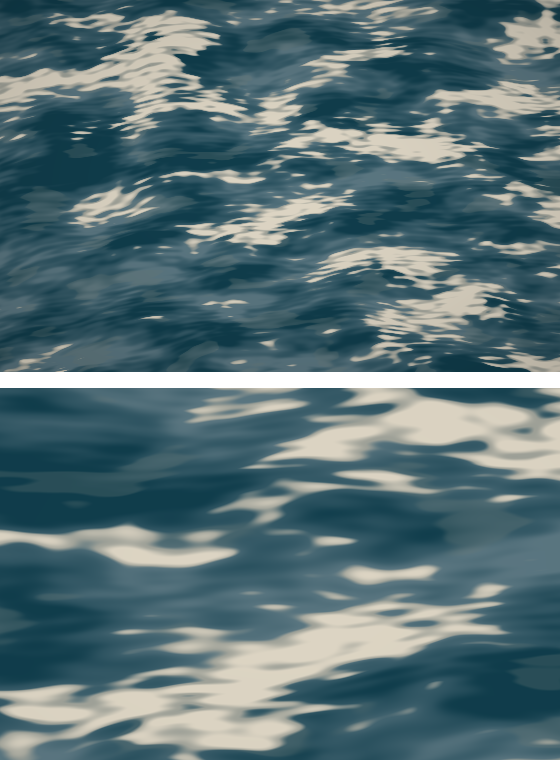
Top, the full canvas; bottom, a detail of the centre.
Write a Shadertoy shader that draws this texture.

```glsl
#define DEEP vec3(0.06, 0.23, 0.285)
#define WATER vec3(0.19, 0.33, 0.38)
#define HAZE vec3(0.34, 0.445, 0.485)
#define VEIL vec3(0.40, 0.46, 0.45)
#define GLARE_DIM vec3(0.60, 0.61, 0.575)
#define GLARE_BRIGHT vec3(0.83, 0.80, 0.735)
#define GLARE_LEVEL 0.84
#define SWELL_SCALE vec2(2.9, 8.2)
#define CHOP_SCALE vec2(8.0, 25.0)
#define RIPPLE_SCALE vec2(19.0, 82.0)
#define TRAIN_FREQ 62.0
#define WARP 0.008

// Integer hash giving a unit gradient per lattice cell
vec2 gradientAt(vec2 cell) {
    uvec2 v = uvec2(ivec2(cell)) * 1664525u + 1013904223u;
    v.x += v.y * 1664525u;
    v.y += v.x * 1664525u;
    v ^= v >> 16u;
    v.x += v.y * 1664525u;
    v.y += v.x * 1664525u;
    v ^= v >> 16u;
    return normalize(vec2(v & 65535u) / 32767.5 - 1.0 + 1e-4);
}

// Gradient noise scaled to a standard deviation near one
float noise(vec2 p) {
    vec2 i = floor(p), f = p - i;
    vec2 u = f * f * f * (f * (f * 6.0 - 15.0) + 10.0);
    vec2 e = vec2(1.0, 0.0);
    float low = mix(dot(gradientAt(i), f),
                    dot(gradientAt(i + e), f - e), u.x);
    float high = mix(dot(gradientAt(i + e.yx), f - e.yx),
                     dot(gradientAt(i + 1.0), f - 1.0), u.x);
    return 4.65 * mix(low, high, u.y);
}

// Crests climb on the left, level out on the right, and wobble
vec2 bendSurface(vec2 p) {
    float climb = mix(0.26, 0.14, smoothstep(0.1, 0.9, p.y));
    p.y -= climb * p.x * (1.0 - 0.42 * p.x);
    vec2 wobble = vec2(noise(p * vec2(5.0, 9.0) + 71.3),
                       noise(p * vec2(4.0, 5.0) + 13.7));
    return p + WARP * wobble;
}

void mainImage(out vec4 fragColor, in vec2 fragCoord) {
    vec2 uv = fragCoord / iResolution.xy;
    vec2 p = fragCoord / iResolution.y;
    vec2 surface = bendSurface(p);

    // Wave layers, from broad swell to fine ripples
    float sheen = noise(surface * SWELL_SCALE + 5.2);
    float swell = noise(surface * SWELL_SCALE * 1.15 + 37.9);
    float chop = noise(surface * CHOP_SCALE + 91.4);
    vec2 curved = surface + vec2(0.0, 0.006 * swell);
    float ripple = noise(curved * RIPPLE_SCALE + 23.6);

    // Patches of regular ripple trains
    float trainMask = smoothstep(0.3, 1.5, noise(surface * vec2(3.5, 7.0) + 55.1));
    float train = trainMask * sin(6.2832 * TRAIN_FREQ * curved.y + 0.8 * chop);

    // Water body
    float shade = 0.55 * swell + 0.35 * sheen + 0.45 * chop
                + 0.2 * ripple + 0.2 * train + 0.13;
    vec3 color = mix(DEEP, WATER, smoothstep(-1.35, 0.05, shade));
    color = mix(color, HAZE, smoothstep(-0.15, 1.2, shade));

    // Faint muted reflections
    float veil = noise(surface * vec2(8.0, 16.0) + 17.5) + 0.35 * chop + 0.3 * ripple;
    color = mix(color, VEIL, 0.28 * smoothstep(0.9, 1.4, veil));

    // Sky glare, sparse toward the lower left
    float exposure = smoothstep(0.1, 0.9, p.y + 0.55 * p.x);
    float glare = 0.8 * sheen + 0.4 * chop + 0.33 * ripple + 0.25 * train
                + mix(-1.0, 0.24, exposure) - GLARE_LEVEL;
    vec3 glareColor = mix(GLARE_DIM, GLARE_BRIGHT,
                          smoothstep(0.0, 1.0, glare + 0.15 * ripple));
    color = mix(color, glareColor, smoothstep(-0.17, 0.22, glare));

    // Lens falloff
    vec2 offCenter = uv - 0.5;
    color *= 1.04 - 0.36 * dot(offCenter, offCenter);
    fragColor = vec4(color, 1.0);
}
```
